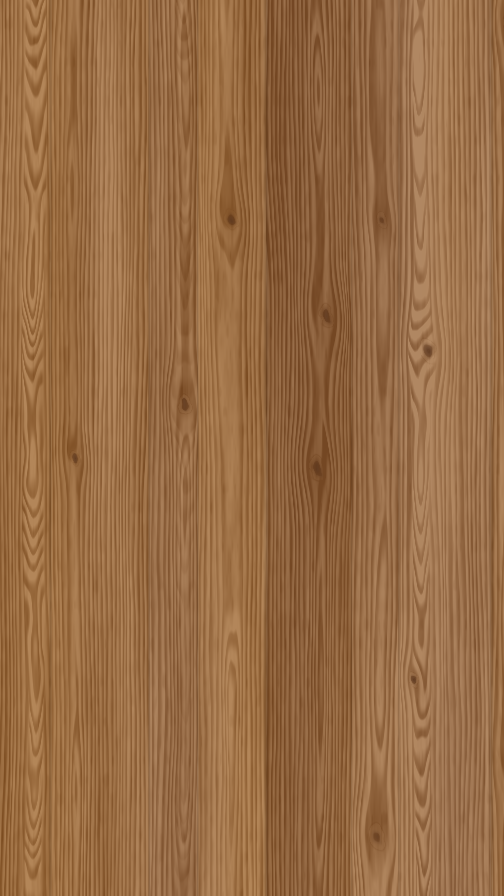
Write a WebGL 2 fragment shader that draws this texture.

```glsl
#version 300 es
precision highp float;
// Upright softwood planks with fine growth rings, stacked flames and small knots.
// Each plank gets a ring phase: distance from its heart line, bent by noise and
// pushed aside by knots; the phase is shaded as soft early and dark late wood.
uniform vec2 u_resolution;
out vec4 fragColor;

float hash(vec2 p) {
  vec3 q = fract(p.xyx * vec3(0.1031, 0.1030, 0.0973));
  q += dot(q, q.yzx + 33.33);
  return fract((q.x + q.y) * q.z);
}

float noise(vec2 p) {
  vec2 i = floor(p), f = fract(p);
  f = f * f * (3.0 - 2.0 * f);
  return mix(mix(hash(i), hash(i + vec2(1, 0)), f.x),
             mix(hash(i + vec2(0, 1)), hash(i + vec2(1, 1)), f.x), f.y);
}

float fbm(vec2 p) {
  return 0.55 * noise(p) + 0.3 * noise(p * 2.1 + 7.0) + 0.15 * noise(p * 4.3 + 19.0);
}

// Late wood darkens slowly, then ends abruptly; fades to its mean when too fine
float ringShade(float phase) {
  float t = fract(phase);
  float late = smoothstep(0.2, 0.7, t) * (1.0 - smoothstep(0.8, 1.0, t));
  return mix(late, 0.45, smoothstep(0.45, 0.9, fwidth(phase)));
}

void main() {
  vec2 p = gl_FragCoord.xy / u_resolution.x;

  // Planks of uneven width
  float u = p.x * 7.3 + 0.05 + 0.22 * sin(p.x * 17.0);
  float across = fract(u);
  float plank = floor(u) + 3.0;
  float tone = hash(vec2(plank, 4.0));
  float flame = hash(vec2(plank, 9.0));
  float heart = mix(0.2, 0.8, hash(vec2(plank, 15.0)));
  vec2 seed = vec2(plank * 17.0, plank * 5.0);

  // Solve for the heart line, then let it wander
  float heartX = (floor(u) + heart) / 7.3;
  for (int i = 0; i < 8; i++)
    heartX = (floor(u) + heart - 0.05 - 0.22 * sin(heartX * 17.0)) / 7.3;
  vec2 g = vec2(p.x - heartX, p.y);
  g.x += 0.012 * (noise(vec2(g.x * 9.0, p.y * 2.6) + seed) - 0.5);
  g.x += 0.002 * (noise(vec2(g.x * 40.0, p.y * 9.0) + seed) - 0.5);

  // Knots push the grain apart
  float knotMask = 0.0, knotCore = 0.0, knotHalo = 0.0, knotPhase = 0.0;
  vec2 bent = g;
  for (int i = 0; i < 2; i++) {
    vec2 key = vec2(plank * 3.0 + 1.0, float(i) * 7.0 + 2.0);
    if (hash(key) < 0.38) continue;
    vec2 q = g - vec2(0.03 * (hash(key + 11.0) - 0.5), (float(i) + hash(key + 23.0)) * 0.89);
    float size = mix(0.010, 0.017, hash(key + 31.0));
    vec2 s = q / size;
    s.y += 0.35 * s.x;
    float r = length(s * vec2(1.0, 0.75)) + 0.6 * (noise(s * 1.3 + seed) - 0.5);
    bent.x -= q.x * 0.8 * exp(-dot(s * vec2(0.42, 0.2), s * vec2(0.42, 0.2)));
    float inside = 1.0 - smoothstep(0.6, 1.4, r);
    knotPhase = mix(knotPhase, r * 1.8, inside);
    knotMask = max(knotMask, inside);
    knotCore = max(knotCore, 1.0 - smoothstep(0.0, 0.85, r));
    knotHalo = max(knotHalo, exp(-dot(s * vec2(0.5, 0.24), s * vec2(0.5, 0.24))));
  }

  // Straight growth rings, with a few long eyes along the heart
  float belly = exp(-bent.x * bent.x / 0.0003);
  float rings = mix(90.0, 122.0, hash(vec2(plank, 27.0)));
  float grain = 1.8 * fbm(vec2(bent.x * 34.0, p.y * 1.8) + seed);
  float eyes = noise(vec2(bent.x * 14.0, p.y * 5.0) + seed) - 0.5;
  float phase = rings * sqrt(bent.x * bent.x + 0.0001) + grain + 2.5 * belly * eyes;
  phase += 2.0 * (flame - 0.3) * p.y;
  float late = ringShade(phase);

  // Flames: a narrow strip of stacked arches, wobbling and uneven in pitch
  float climb = (tone < 0.5 ? -13.0 : 13.0) * p.y;
  climb += 3.5 * noise(vec2(bent.x * 18.0, p.y * 5.0) + seed + 60.0);
  climb += 0.9 * noise(vec2(bent.x * 70.0, p.y * 16.0) + seed + 30.0);
  float arch = ringShade(rings * 0.8 * sqrt(bent.x * bent.x + 0.00006) + climb);
  float edge = 0.017 + 0.012 * (noise(vec2(p.y * 3.0, plank * 9.0)) - 0.5);
  float strip = 1.0 - smoothstep(edge - 0.003, edge + 0.003, abs(bent.x));
  strip *= smoothstep(0.25, 0.5, flame);
  late = mix(late, arch, strip);
  late = mix(late, ringShade(knotPhase), knotMask * 0.55);

  // Ring contrast drifts from band to band
  float band = fbm(vec2(p.x * 22.0, p.y * 1.1) + seed);
  float contrast = mix(0.3, 0.8, band) + 0.15 * strip;
  float shade = 0.51 + (late - 0.45) * contrast;

  // Broad streaks, fine fibres and short pores
  shade += 0.72 * (fbm(vec2(p.x * 14.0, p.y * 0.8) + seed + 40.0) - 0.5);
  shade += 0.22 * (noise(vec2(p.x * 150.0, p.y * 5.0)) - 0.5);
  shade += 0.16 * (noise(vec2(p.x * 280.0, p.y * 40.0)) - 0.5);
  shade += 0.13 * smoothstep(0.72, 0.95, noise(vec2(p.x * 210.0, p.y * 26.0) + 70.0));
  shade += 0.42 * (tone - 0.5) - 0.12 * strip;
  shade += 0.2 * knotHalo + 0.15 * knotMask;

  // Wood colours, from pale early wood to brown late wood
  vec3 color = mix(vec3(0.685, 0.515, 0.355), vec3(0.49, 0.31, 0.155), clamp(shade, -0.06, 1.15));
  float warmth = hash(vec2(plank, 51.0)) - 0.5;
  warmth += 0.8 * (noise(vec2(p.x * 10.0, p.y * 0.7) + 90.0) - 0.5);
  color += warmth * vec3(0.01, -0.002, -0.03);
  color = mix(color, vec3(0.34, 0.20, 0.11), 0.7 * knotCore);

  // Faint joints between planks
  float joint = min(across, 1.0 - across) / 7.3;
  color *= 1.0 - 0.08 * (1.0 - smoothstep(0.0005, 0.004, joint));
  fragColor = vec4(color, 1.0);
}
```
